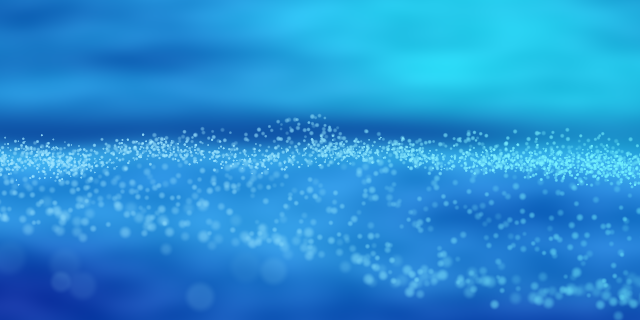
A Shadertoy shader for this background:

```glsl
// A blue, out-of-focus seascape crossed by drifting waves of glowing particles.
// Soft gaussian glows and stretched gradient noise shape the backdrop; jittered
// grids of discs, thinned by density curves, form the particle layers.

// Backdrop colours
const vec3 SKY_LEFT  = vec3(0.15, 0.60, 0.88);
const vec3 SKY_RIGHT = vec3(0.15, 0.82, 0.94);
const vec3 SKY_DARK  = vec3(0.06, 0.38, 0.71);
const vec3 HORIZON   = vec3(0.05, 0.31, 0.64);
const vec3 SEA_LIGHT = vec3(0.14, 0.54, 0.86);
const vec3 SEA_DEEP  = vec3(0.06, 0.34, 0.72);
const vec3 INDIGO    = vec3(0.06, 0.17, 0.62);
const vec3 HAZE      = vec3(0.28, 0.75, 0.97);

// Particle colours and streak strength
const vec3 DOT_LEFT  = vec3(0.62, 0.90, 1.00);
const vec3 DOT_RIGHT = vec3(0.46, 0.96, 1.00);
const float STREAKS  = 0.10;

// Each layer: cell size, disc radius, edge softness, opacity
const int BOKEH = 0, SHELF = 1, VEIL = 2, CREST = 3, RIDGE = 4, SPARKS = 5;
const int LAYER_COUNT = 6;
const vec4 LAYERS[LAYER_COUNT] = vec4[](
    vec4(0.085, 0.066, 0.50, 0.16),
    vec4(0.031, 0.026, 0.85, 0.62),
    vec4(0.023, 0.016, 0.85, 0.60),
    vec4(0.0145, 0.0098, 0.80, 1.00),
    vec4(0.0125, 0.0085, 0.85, 1.45),
    vec4(0.0110, 0.0058, 0.75, 1.90));

vec3 hash3(vec2 cell) {
    vec3 h = fract(cell.xyx * vec3(0.1031, 0.1030, 0.0973));
    h += dot(h, h.yxz + 33.33);
    return fract((h.xxy + h.yzz) * h.zyx);
}

float gradientNoise(vec2 p) {
    vec2 cell = floor(p), f = fract(p);
    vec2 u = f * f * f * (f * (f * 6.0 - 15.0) + 10.0);
    vec4 corner;
    for (int i = 0; i < 4; i++) {
        vec2 offset = vec2(i & 1, i >> 1);
        float angle = 6.2832 * hash3(cell + offset + 40.0).x;
        corner[i] = dot(vec2(cos(angle), sin(angle)), f - offset);
    }
    return mix(mix(corner.x, corner.y, u.x), mix(corner.z, corner.w, u.x), u.y);
}

float bell(float x) { return exp(-x * x); }

float glow(vec2 p, vec2 center, vec2 radius) {
    vec2 d = (p - center) / radius;
    return exp(-dot(d, d));
}

// Wave profiles: height as a function of x
float ridgeHeight(float x) {
    return 0.518 - 0.045 * smoothstep(1.2, 2.0, x)
         - 0.015 * smoothstep(0.5, 0.0, x) + 0.011 * cos(10.0 * (x - 0.5));
}

float crestHeight(float x) {
    return 0.54 + 0.095 * bell((x - 0.98) / 0.20)
         + 0.055 * bell((x - 0.60) / 0.18) + 0.055 * bell((x - 1.68) / 0.38);
}

float shelfHeight(float x) {
    return mix(0.315, 0.095, smoothstep(0.3, 1.7, x)) + 0.012 * sin(9.0 * x);
}

// Chance that a particle exists at q
float density(vec2 q, int layer) {
    float ridge = ridgeHeight(q.x), shelf = shelfHeight(q.x);
    float spread = 0.030 + 0.018 * smoothstep(0.5, 1.0, abs(q.x - 1.0));
    float clump = 0.85 + 0.35 * sin(13.0 * q.x + 4.0 * sin(5.0 * q.x) + 30.0 * q.y);
    if (layer == BOKEH)
        return 0.9 * glow(q, vec2(0.28, 0.13), vec2(0.24, 0.08))
             + 0.6 * glow(q, vec2(0.80, 0.14), vec2(0.18, 0.08));
    if (layer == SHELF) return 0.85 * clump * bell((q.y - shelf) / 0.052);
    if (layer == VEIL)
        return mix(0.62, 0.38, smoothstep(0.6, 1.5, q.x)) * clump
             * smoothstep(shelf - 0.05, shelf + 0.02, q.y)
             * smoothstep(ridge + 0.01, ridge - 0.04, q.y);
    if (layer == CREST) {
        float top = crestHeight(q.x);
        return 0.58 * clump * smoothstep(top + 0.014, top - 0.012, q.y)
             * smoothstep(ridge - 0.04, ridge, q.y);
    }
    return clump * bell((q.y - ridge) / spread);
}

// Sum of the discs of one layer around p
float particles(vec2 p, int layer) {
    vec4 look = LAYERS[layer];
    vec2 home = floor(p / look.x);
    float sum = 0.0, pixel = 1.0 / iResolution.y;
    for (int i = 0; i < 9; i++) {
        vec2 cell = home + vec2(i % 3 - 1, i / 3 - 1);
        vec3 h = hash3(cell + 57.0 * float(layer + 1));
        vec2 q = (cell + h.xy) * look.x;
        vec3 traits = hash3(cell + 211.0 + 31.0 * float(layer));
        float radius = look.y * mix(0.6, 1.0, traits.x);
        float edge = max(radius * look.z, pixel);
        float disc = 1.0 - smoothstep(radius - edge, radius, length(p - q));
        sum += disc * step(h.z + 0.02, density(q, layer)) * mix(0.3, 1.1, traits.y);
    }
    return sum * look.w;
}

vec3 backdrop(vec2 p) {
    // Sky with cloudy bands
    vec3 sky = mix(SKY_LEFT, SKY_RIGHT, smoothstep(0.5, 1.45, p.x));
    sky = mix(sky, SKY_DARK, 0.75 * glow(p, vec2(0.0, 0.98), vec2(0.42, 0.16)));
    sky = mix(sky, SKY_DARK, 0.80 * glow(p, vec2(0.3, 0.81), vec2(0.52, 0.055)));
    sky = mix(sky, SKY_DARK, 0.40 * glow(p, vec2(2.05, 1.0), vec2(0.35, 0.20)));
    sky = mix(sky, HAZE, 0.30 * glow(p, vec2(0.95, 0.73), vec2(0.35, 0.05)));
    sky += STREAKS * gradientNoise(p * vec2(2.6, 9.0)) * vec3(0.4, 1.0, 0.7);
    sky += 0.4 * STREAKS * gradientNoise(p * vec2(6.0, 15.0) + 9.0);
    float dusk = bell((p.y - 0.58) / 0.085) * mix(0.95, 0.50, smoothstep(1.1, 2.0, p.x));
    sky = mix(sky, HORIZON, dusk);

    // Sea, darker toward the bottom corners
    vec3 sea = mix(SEA_DEEP, SEA_LIGHT, smoothstep(0.0, 0.34, p.y));
    sea = mix(sea, HAZE, 0.35 * glow(p, vec2(1.0, 0.32), vec2(0.45, 0.16)));
    sea = mix(sea, SEA_DEEP, 0.60 * glow(p, vec2(1.60, 0.33), vec2(0.45, 0.09)));
    sea = mix(sea, SEA_LIGHT, 0.35 * glow(p, vec2(0.85, 0.12), vec2(0.40, 0.10)));
    sea = mix(sea, INDIGO, 0.85 * glow(p, vec2(0.0, 0.06), vec2(0.48, 0.16)));
    sea = mix(sea, INDIGO, 0.35 * glow(p, vec2(1.9, 0.0), vec2(0.70, 0.08)));
    sea += 0.09 * gradientNoise(p * vec2(5.0, 11.0) + 20.0);
    vec3 color = mix(sea, sky, smoothstep(0.46, 0.56, p.y));

    // Haze along the waves
    float sides = 0.42 + 0.28 * smoothstep(0.3, 1.0, abs(p.x - 1.0));
    color = mix(color, HAZE, sides * bell((p.y - ridgeHeight(p.x)) / 0.045));
    return mix(color, HAZE, 0.22 * bell((p.y - shelfHeight(p.x)) / 0.07));
}

void mainImage(out vec4 fragColor, in vec2 fragCoord) {
    vec2 p = fragCoord / iResolution.y;
    vec3 color = backdrop(p);
    vec3 dotColor = mix(DOT_LEFT, DOT_RIGHT, smoothstep(0.6, 2.0, p.x));
    for (int layer = 0; layer < LAYER_COUNT; layer++)
        color = mix(color, dotColor, 1.0 - exp(-particles(p, layer)));
    fragColor = vec4(clamp(color, 0.0, 1.0), 1.0);
}
```
